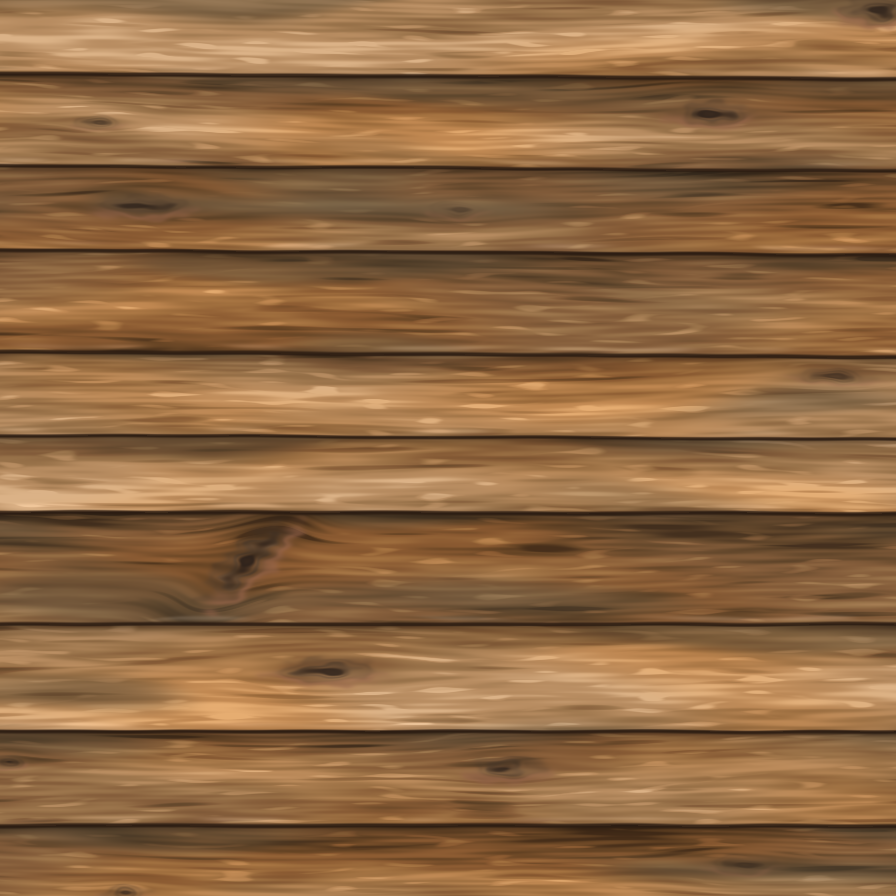
Give the GLSL for this texture, as a three.js fragment shader.

```glsl
// Weathered timber cladding: ten horizontal planks of uneven height with dark seams.
// Each plank has its own tone and stretched gradient noise for grain; knots bend
// the grain, stain the wood along it and carry a ringed, cracked heart.
varying vec2 vUv;

float bottom, top;                 // edges of the current plank
float heart, halo, pit, rim, bend; // knot layers gathered by knot()

vec2 gradient(vec2 cell) {
  float a = 6.2832 * fract(sin(dot(cell, vec2(127.1, 311.7))) * 43758.55);
  return vec2(cos(a), sin(a));
}

float noise(vec2 p) {
  vec2 i = floor(p), f = fract(p);
  vec2 u = f * f * f * (f * (f * 6.0 - 15.0) + 10.0);
  float low = mix(dot(gradient(i), f),
                  dot(gradient(i + vec2(1, 0)), f - vec2(1, 0)), u.x);
  float high = mix(dot(gradient(i + vec2(0, 1)), f - vec2(0, 1)),
                   dot(gradient(i + vec2(1, 1)), f - vec2(1, 1)), u.x);
  return 1.5 * mix(low, high, u.y);
}

// Height of seam i at x: even spacing, two bulges and a slight slope
float seam(float i, float x) {
  float y = 0.078 + 0.1046 * i + 0.036 * exp(-(i - 3.0) * (i - 3.0) / 1.2)
          + 0.013 * exp(-(i - 6.0) * (i - 6.0) * 2.0);
  return y - (x - 0.5) * 0.006 * smoothstep(2.0, 5.0, i)
       + 0.0012 * noise(vec2(x * 9.0, i * 7.3 + 0.5));
}

// Lightness of a plank; the boards cycle every seven
float plankTone(float k) {
  float c = mod(k, 7.0);
  return c < 0.5 ? 0.41 : c < 1.5 ? 0.53 : c < 2.5 ? 0.65 : c < 3.5 ? 0.36
       : c < 4.5 ? 0.68 : c < 5.5 ? 0.64 : 0.44;
}

vec3 woodRamp(float v) {
  vec3 c = mix(vec3(0.27, 0.19, 0.12), vec3(0.39, 0.28, 0.17), smoothstep(0.0, 0.2, v));
  c = mix(c, vec3(0.52, 0.365, 0.23), smoothstep(0.15, 0.42, v));
  c = mix(c, vec3(0.60, 0.45, 0.29), smoothstep(0.38, 0.6, v));
  c = mix(c, vec3(0.72, 0.55, 0.38), smoothstep(0.55, 0.8, v));
  return mix(c, vec3(0.86, 0.70, 0.53), smoothstep(0.78, 1.05, v));
}

void knot(vec2 p, vec2 centre, vec2 radius, float tilt, float strength) {
  if (centre.y < bottom || centre.y > top) return;
  vec2 q = p - centre;
  float c = cos(tilt), s = sin(tilt);
  q = vec2(c * q.x + s * q.y, c * q.y - s * q.x) / radius;
  float rough = noise(p * vec2(40.0, 95.0));
  float d = length(q) + 0.3 * rough;
  heart += strength * (1.0 - smoothstep(0.45, 1.15, d)) * (0.8 + 0.2 * sin(d * 17.0));
  halo += strength * exp(-dot(q * vec2(0.4, 0.62), q * vec2(0.4, 0.62)));
  pit += strength * (1.0 - smoothstep(0.12, 0.42, length(q * vec2(0.7, 1.1)) + 0.3 * rough));
  rim += strength * exp(-pow((d - 0.95) / 0.22, 2.0)) * smoothstep(0.2, -0.6, q.y);
  bend += (p.y - centre.y) * exp(-0.35 * dot(q, q));
}

void main() {
  vec2 p = vUv;

  // Find the plank
  float k = 0.0;
  bottom = seam(-1.0, p.x);
  top = 2.0;
  for (int n = 0; n < 10; n++) {
    float y = seam(float(n), p.x);
    if (p.y > y) { k = float(n) + 1.0; bottom = y; }
    else top = min(top, y);
  }
  float t = (p.y - bottom) / (top - bottom);
  float tone = plankTone(k);

  // Knots: centre, radius, tilt, strength
  heart = halo = pit = rim = bend = 0.0;
  knot(p, vec2(0.275, 0.373), vec2(0.066, 0.024), 0.75, 1.0);
  knot(p, vec2(0.365, 0.252), vec2(0.058, 0.016), 0.0, 0.9);
  knot(p, vec2(0.975, 0.988), vec2(0.04, 0.018), -0.1, 0.9);
  knot(p, vec2(0.565, 0.142), vec2(0.045, 0.015), 0.0, 0.9);
  knot(p, vec2(0.795, 0.873), vec2(0.046, 0.016), 0.0, 0.9);
  knot(p, vec2(0.16, 0.77), vec2(0.055, 0.014), 0.0, 0.85);
  knot(p, vec2(0.51, 0.766), vec2(0.035, 0.010), 0.0, 0.4);
  knot(p, vec2(0.83, 0.035), vec2(0.04, 0.012), 0.0, 0.45);
  knot(p, vec2(0.11, 0.863), vec2(0.028, 0.009), 0.0, 0.5);
  knot(p, vec2(0.01, 0.15), vec2(0.022, 0.009), 0.0, 0.7);
  knot(p, vec2(0.93, 0.58), vec2(0.05, 0.009), -0.05, 0.5);
  knot(p, vec2(0.14, 0.004), vec2(0.03, 0.009), 0.0, 0.6);

  // Grain, stretched along the plank and bent around knots
  vec2 g = p + vec2(k * 3.71, k * 1.37);
  float drift = noise(g * vec2(1.6, 5.0));
  g.y += 0.014 * drift - 0.6 * bend;
  float broad = noise(g * vec2(2.3, 24.0));
  float medium = noise(g * vec2(5.0, 72.0));
  float fine = noise(g * vec2(11.0, 180.0));
  float lines = sin(g.y * 900.0 + 3.0 * medium) * (0.5 + 0.5 * drift);
  float v = tone + 0.22 * broad + 0.19 * medium + 0.16 * fine + 0.045 * lines;
  v += 0.28 * tone * exp(-pow((t - 0.4 + 0.3 * drift) / 0.2, 2.0));
  v -= 0.16 * smoothstep(0.55, 1.0, t);
  v += 0.22 * smoothstep(0.35, 0.75, noise(g * vec2(17.0, 140.0) + 31.0));
  v -= 0.24 * smoothstep(0.4, 0.75, noise(g * vec2(6.0, 115.0) + 57.0));
  v -= 0.22 * halo * (0.7 + broad);

  // Wood colour: warm boards, grey weathering and a grey streak by the knots
  vec3 col = woodRamp(v);
  float warm = smoothstep(-0.3, 0.6, noise(p * vec2(2.5, 9.0) + k * 5.3));
  col *= mix(vec3(1.0), vec3(1.05, 0.97, 0.84), warm);
  float grey = smoothstep(0.15, 0.7, noise(g * vec2(2.8, 17.0) + 12.0) + 0.35 * smoothstep(0.6, 1.0, t));
  float streak = mod(k, 7.0) < 0.5 ? exp(-pow((t - 0.56 + 0.1 * drift) / 0.13, 2.0)) : 0.0;
  streak *= k < 1.0 ? smoothstep(0.62, 0.75, p.x) : smoothstep(0.08, 0.14, p.x) * smoothstep(0.7, 0.55, p.x);
  col = mix(col, vec3(0.36, 0.31, 0.23) * (1.0 + 0.35 * medium), min(0.45 * grey + 0.6 * streak, 0.8));

  // Knot hearts
  col = mix(col, vec3(0.33, 0.25, 0.18) * (1.0 + 0.4 * fine), min(0.85 * heart, 0.9));
  col = mix(col, vec3(0.60, 0.40, 0.30), min(0.55 * rim, 0.7));
  col = mix(col, vec3(0.15, 0.11, 0.09), min(0.8 * pit, 0.9));

  // Worn lip above each seam, soft shadow and dark gap below it
  float above = p.y - bottom, below = top - p.y;
  col += 0.10 * exp(-pow((above - 0.007) / 0.003, 2.0)) * smoothstep(-0.1, 0.5, noise(p * vec2(9.0, 60.0)));
  col *= 1.0 - 0.42 * exp(-below / 0.007) - 0.12 * exp(-above / 0.004);
  float width = 0.0016 + 0.0009 * sin(k * 2.4);
  float gap = 1.0 - smoothstep(width * 0.4, width + 0.0018, min(above, below));
  col = mix(col, vec3(0.17, 0.11, 0.07), 0.88 * gap);

  gl_FragColor = vec4(clamp(col, 0.0, 1.0), 1.0);
}
```
